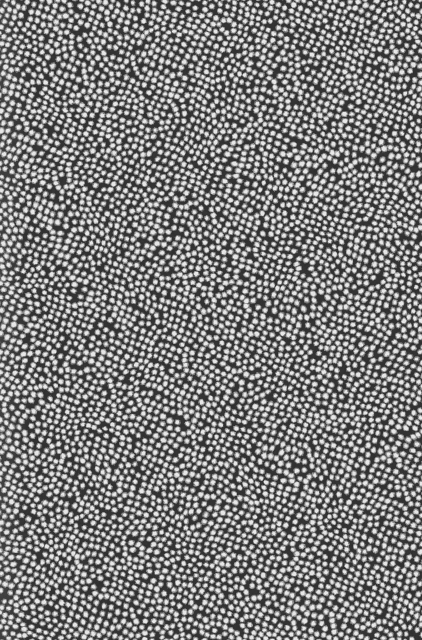
Write a WebGL 2 fragment shader that draws this pattern.

```glsl
#version 300 es
precision highp float;

uniform vec2 u_resolution;
out vec4 fragColor;

const float ROWS = 91.0;         // dots per canvas height
const float GRID_ANGLE = 0.42;
const float WARP = 0.9;          // slow drift of the dot field, in cells
const float JITTER = 0.75;
const float SPACING = 1.08;      // distance the dots try to keep
const float PUSH = 0.35;
const float DOT_RADIUS = 0.352;  // in cells
const float RADIUS_SPREAD = 0.07;
const float WOBBLE = 0.15;
const float EDGE_BLUR = 0.31;
const float GRAIN = 0.03;
const float EDGE_VEIL = 0.05;
const vec3 GROUND = vec3(0.197);
const vec3 CHALK = vec3(0.905);
const int SIDE = 7;              // cells per side of the local patch

float hash(vec2 p) {
    vec3 q = fract(vec3(p.xyx) * 0.1031);
    q += dot(q, q.yzx + 33.33);
    return fract((q.x + q.y) * q.z);
}

vec2 hash2(vec2 p) {
    return vec2(hash(p + 17.3), hash(p + 241.7));
}

float noise(vec2 p) {
    vec2 i = floor(p), f = fract(p);
    f = f * f * (3.0 - 2.0 * f);
    vec2 e = vec2(0.0, 1.0);
    return mix(mix(hash(i), hash(i + e.yx), f.x),
               mix(hash(i + e.xy), hash(i + e.yy), f.x), f.y);
}

// Signed distance to the nearest dot of a jittered, relaxed grid
float dotField(vec2 p) {
    vec2 corner = floor(p) - float(SIDE / 2);
    vec2 centers[SIDE * SIDE];
    for (int k = 0; k < SIDE * SIDE; k++) {
        vec2 cell = vec2(k % SIDE, k / SIDE);
        centers[k] = cell + 0.5 + JITTER * (hash2(corner + cell) - 0.5);
    }

    // Each pass pushes crowded neighbours apart
    for (int ring = 1; ring <= 2; ring++) {
        vec2 previous[SIDE * SIDE] = centers;
        for (int y = ring; y < SIDE - ring; y++)
        for (int x = ring; x < SIDE - ring; x++) {
            int k = y * SIDE + x;
            vec2 shift = vec2(0.0);
            for (int n = 0; n < 9; n++) {
                if (n == 4) continue;
                vec2 away = previous[k] - previous[k + (n / 3 - 1) * SIDE + n % 3 - 1];
                float gap = max(length(away), 0.001);
                shift += away / gap * max(SPACING - gap, 0.0);
            }
            centers[k] += PUSH * shift;
        }
    }

    float nearest = 10.0;
    for (int y = 2; y < SIDE - 2; y++)
    for (int x = 2; x < SIDE - 2; x++) {
        float size = hash(corner + vec2(x, y) + 83.1) - 0.5;
        float radius = DOT_RADIUS + RADIUS_SPREAD * size;
        nearest = min(nearest, length(p - corner - centers[y * SIDE + x]) - radius);
    }
    return nearest;
}

void main() {
    vec2 uv = gl_FragCoord.xy / u_resolution.y;
    float c = cos(GRID_ANGLE), s = sin(GRID_ANGLE);
    vec2 p = mat2(c, s, -s, c) * uv * ROWS + 100.0;

    // Slow warp breaks up the rows
    p += WARP * (vec2(noise(p * 0.16), noise(p * 0.16 + 57.0)) - 0.5);

    // Ragged outlines
    float d = dotField(p) + WOBBLE * (noise(p * 5.0) - 0.5);
    float ink = clamp(0.5 - d / EDGE_BLUR, 0.0, 1.0);

    // Paper grain and a faint veil along the left edge
    vec3 color = mix(GROUND, CHALK, ink);
    color += GRAIN * (noise(p * 5.0 + 31.0) - 0.5);
    color += EDGE_VEIL * (1.0 - smoothstep(0.0, 0.05, uv.x)) * (1.0 - ink);
    fragColor = vec4(color, 1.0);
}
```
